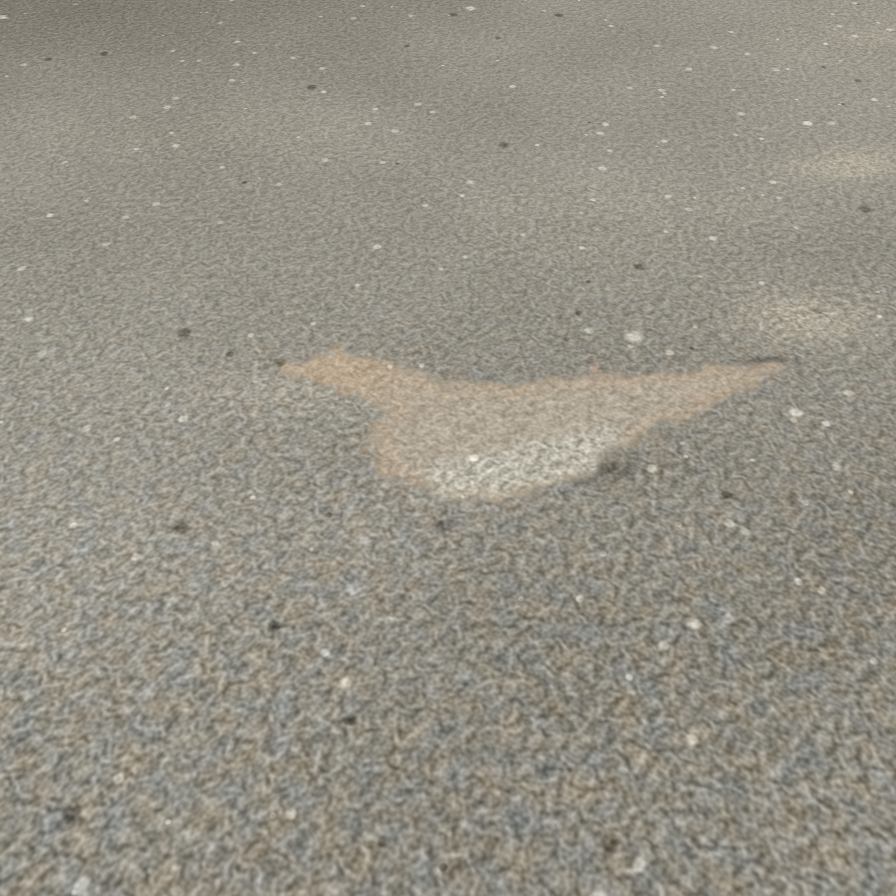
Give the GLSL for this texture, as a Shadertoy shader.

```glsl
#define HORIZON 1.6
#define FORESHORTEN 1.5
#define GRAIN 125.0
#define GRAIN_CONTRAST 0.25
#define EDGE_WEAR 0.018
#define ASPHALT vec3(0.577, 0.562, 0.520)
#define SAND vec3(0.735, 0.655, 0.555)
#define GRAVEL vec3(0.700, 0.660, 0.595)
#define CHALK vec3(0.760, 0.755, 0.705)
#define DUST vec3(0.130, 0.112, 0.085)

vec2 hash2(vec2 p) {
    vec3 q = fract(p.xyx * vec3(0.1031, 0.1030, 0.0973));
    q += dot(q, q.yzx + 33.33);
    return fract((q.xx + q.yz) * q.zy);
}

float gradientNoise(vec2 p) {
    vec2 cell = floor(p), f = fract(p);
    vec2 u = f * f * f * (f * (f * 6.0 - 15.0) + 10.0);
    vec4 corner;
    for (int i = 0; i < 4; i++) {
        vec2 o = vec2(i & 1, i >> 1);
        float angle = 6.2832 * hash2(cell + o).x;
        corner[i] = dot(vec2(cos(angle), sin(angle)), f - o);
    }
    return 1.4 * mix(mix(corner.x, corner.y, u.x), mix(corner.z, corner.w, u.x), u.y);
}

float fbm(vec2 p) {
    float sum = 0.0, amp = 0.5;
    for (int i = 0; i < 4; i++) {
        sum += amp * gradientNoise(p);
        p = mat2(1.6, 1.2, -1.2, 1.6) * p + 7.3;
        amp *= 0.5;
    }
    return sum;
}

// Sparse round chips, one candidate in each cell
float chips(vec2 p, float share, float size) {
    vec2 cell = floor(p), f = fract(p);
    float mask = 0.0;
    for (int i = 0; i < 9; i++) {
        vec2 o = vec2(i % 3, i / 3) - 1.0;
        vec2 place = hash2(cell + o), kind = hash2(cell + o + 91.7);
        float radius = size * (0.5 + kind.y);
        float d = length(f - o - place);
        mask = max(mask, step(kind.x, share) * smoothstep(radius, radius * 0.4, d));
    }
    return mask;
}

float taper(vec2 p, vec2 a, vec2 b, float ra, float rb) {
    vec2 ab = b - a;
    float t = clamp(dot(p - a, ab) / dot(ab, ab), 0.0, 1.0);
    return length(p - a - ab * t) - mix(ra, rb, t);
}

float smoothMin(float a, float b, float k) {
    float h = max(k - abs(a - b), 0.0) / k;
    return min(a, b) - h * h * k * 0.25;
}

float glow(vec2 p, vec2 centre, vec2 radius) {
    vec2 q = (p - centre) / radius;
    return exp(-dot(q, q));
}

// Worn hollow: western arm, round basin, eastern spike
float hollow(vec2 p) {
    float arm = min(taper(p, vec2(0.322, 0.588), vec2(0.382, 0.588), 0.006, 0.020),
                    taper(p, vec2(0.382, 0.588), vec2(0.475, 0.553), 0.020, 0.028));
    float basin = (length((p - vec2(0.540, 0.506)) / vec2(0.126, 0.065)) - 1.0) * 0.065;
    float spike = taper(p, vec2(0.625, 0.525), vec2(0.868, 0.591), 0.053, 0.003);
    return smoothMin(smoothMin(arm, basin, 0.015), spike, 0.02);
}

void mainImage(out vec4 fragColor, in vec2 fragCoord) {
    vec2 p = fragCoord / iResolution.xy;
    float depth = 1.0 / (HORIZON - p.y);
    vec2 ground = vec2((p.x - 0.5) * depth, FORESHORTEN * depth) + 3.0;
    float near = 1.0 - smoothstep(0.1, 1.0, p.y);

    // Broad light and shade across the road
    float broad = fbm(ground * vec2(4.0, 5.0));
    float shade = 0.04 * broad + 0.035 * glow(p, vec2(0.08, 0.45), vec2(0.35, 0.3));
    shade += 0.025 * glow(p, vec2(0.85, 0.88), vec2(0.35, 0.2));
    shade -= 0.11 * glow(p, vec2(0.0, 1.04), vec2(0.4, 0.10));
    shade -= 0.03 * glow(p, vec2(0.85, 0.3), vec2(0.4, 0.25));
    shade -= 0.025 * glow(p, vec2(0.45, 0.02), vec2(0.5, 0.2));
    vec3 color = ASPHALT + shade;

    // Stone grain, softer with distance
    vec2 grainPos = ground * GRAIN;
    float coarse = gradientNoise(grainPos + 0.7 * gradientNoise(grainPos * 0.5));
    float fine = gradientNoise(mat2(1.5, 1.1, -1.1, 1.5) * grainPos + 17.0);
    float grain = (0.65 * coarse + 0.45 * fine) * mix(0.45, 1.0, near);
    float hue = gradientNoise(grainPos * 0.35 + 41.0);
    color += GRAIN_CONTRAST * grain;
    color += vec3(0.035, 0.008, -0.025) * hue * near;

    // Thin drifts of dust
    float drift = 0.75 * glow(p, vec2(0.95, 0.815), vec2(0.075, 0.018));
    drift += 0.75 * glow(p, vec2(0.90, 0.645), vec2(0.08, 0.028));
    drift += 0.30 * glow(p, vec2(0.25, 0.85), vec2(0.18, 0.035));
    drift += 0.40 * glow(p, vec2(0.98, 0.96), vec2(0.15, 0.04));
    drift += 0.25 * glow(p, vec2(0.70, 0.75), vec2(0.2, 0.05));
    drift += 0.35 * glow(p, vec2(0.35, 0.57), vec2(0.12, 0.035));
    color += DUST * drift * clamp(0.8 + 1.2 * broad + 0.8 * grain, 0.0, 1.5);

    // Hollow with ragged rim, sand and pale gravel
    float ragged = fbm(p * vec2(32.0, 45.0)) + 0.4 * grain;
    float edge = hollow(p) + EDGE_WEAR * ragged;
    float inside = 1.0 - smoothstep(-0.007, 0.006, edge);
    float sandy = glow(p, vec2(0.38, 0.587), vec2(0.10, 0.04));
    sandy = max(sandy, 0.7 * smoothstep(-0.025, 0.0, edge));
    float chalky = 1.0 - smoothstep(0.005, 0.026,
        taper(p, vec2(0.50, 0.463), vec2(0.665, 0.497), 0.007, 0.012) + 0.02 * ragged);
    vec3 filling = mix(GRAVEL, SAND, clamp(sandy, 0.0, 1.0));
    filling = mix(filling, CHALK, 0.65 * chalky);
    filling += grain * mix(0.18, 0.30, chalky) + 0.05 * ragged;
    color = mix(color, filling, inside * 0.9);
    float lip = glow(p, vec2(0.67, 0.475), vec2(0.04, 0.012))
              + glow(p, vec2(0.855, 0.597), vec2(0.035, 0.005));
    color -= 0.13 * lip * (1.0 - inside);

    // Scattered light and dark chips
    color += 0.17 * chips(grainPos * 0.4, 0.045, 0.27);
    color -= 0.16 * chips(grainPos * 0.3 + 57.0, 0.012, 0.28);
    color += 0.22 * chips(grainPos * 0.12 + 23.0, 0.012, 0.13);
    color += vec3(0.17, 0.08, 0.05) * glow(p, vec2(0.664, 0.587), vec2(0.004, 0.006));
    fragColor = vec4(clamp(color, 0.0, 1.0), 1.0);
}
```
